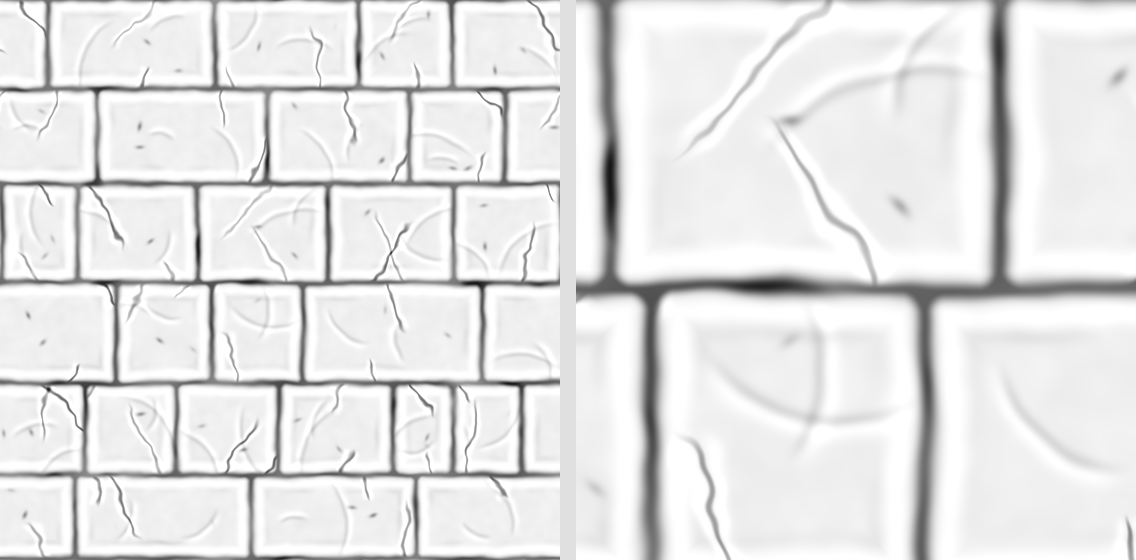
Left: the whole. Right: its middle third, enlarged.
Reproduce this texture map procedurally as a Shadertoy shader.

```glsl
// Tiling wall of pale worn stone blocks in six courses, with dark joints, cracks, gouges and pits.

#define FACE_SHADE 0.94
#define JOINT_WIDTH 0.0054
#define JOINT_DEPTH 0.52
#define CORNER_RADIUS 0.013
#define EDGE_WOBBLE 0.005
#define HALO_GAIN 0.07
#define CRACK_WIDTH 0.0016
#define CRACK_DEPTH 0.55
#define GOUGE_DEPTH 0.11
#define PIT_DEPTH 0.4

const int ROWS = 6;
// Course boundaries, measured downwards, and the joints of each course
const float COURSE[7] = float[](0.0, 0.161, 0.330, 0.507, 0.686, 0.850, 1.0);
const int FIRST[7] = int[](0, 4, 8, 13, 17, 23, 26);
const float JOINT[26] = float[](
    0.085, 0.384, 0.641, 0.806,
    0.174, 0.477, 0.732, 0.901,
    0.004, 0.139, 0.353, 0.586, 0.810,
    0.208, 0.378, 0.541, 0.861,
    0.152, 0.315, 0.497, 0.702, 0.810, 0.932,
    0.134, 0.449, 0.742);

vec2 hash2(vec2 p) {
    vec3 a = fract(p.xyx * vec3(0.1031, 0.1030, 0.0973));
    a += dot(a, a.yzx + 33.33);
    return fract((a.xx + a.yz) * a.zy);
}

float corner(vec2 cell, vec2 offset, float period) {
    return dot(hash2(mod(cell, period) + period * 7.0) * 2.0 - 1.0, offset);
}

// Gradient noise that repeats over the unit square
float noise(vec2 p, float period) {
    vec2 i = floor(p * period), f = fract(p * period);
    vec2 u = f * f * f * (f * (f * 6.0 - 15.0) + 10.0), e = vec2(1, 0);
    return mix(mix(corner(i, f, period), corner(i + e, f - e, period), u.x),
               mix(corner(i + e.yx, f - e.yx, period), corner(i + 1.0, f - 1.0, period), u.x), u.y);
}

float bell(float x, float width) {
    return exp(-x * x / (width * width));
}

float roundBox(vec2 q, vec2 halfSize, float radius) {
    vec2 d = abs(q) - halfSize + radius;
    return length(max(d, 0.0)) + min(max(d.x, d.y), 0.0) - radius;
}

// Finds the block around p: centre-relative position, half size and index
vec2 findBlock(vec2 p, out vec2 halfSize, out int id) {
    int row = 0;
    for (int i = 1; i < ROWS; i++) if (p.y >= COURSE[i]) row = i;
    int first = FIRST[row], last = FIRST[row + 1] - 1;
    float left = JOINT[last] - 1.0, right = JOINT[first] + 1.0;
    id = last;
    for (int i = first; i <= last; i++) {
        if (JOINT[i] <= p.x) { left = JOINT[i]; id = i; }
        else right = min(right, JOINT[i]);
    }
    vec2 low = vec2(left, COURSE[row]), high = vec2(right, COURSE[row + 1]);
    halfSize = 0.5 * (high - low);
    return p - 0.5 * (low + high);
}

// Jagged line running inwards from the upper or lower edge
float crack(vec2 q, vec2 halfSize, vec2 h, vec2 g, float jag, float pixel) {
    float side = h.y < 0.5 ? -1.0 : 1.0;
    vec2 dir = normalize(vec2((g.x - 0.5) * 2.0, -side));
    vec2 d = q - halfSize * vec2(h.x * 1.8 - 0.9, side);
    float along = dot(d, dir) / mix(0.04, 0.15, g.y);
    float across = abs(dot(d, vec2(-dir.y, dir.x)) + jag);
    float width = CRACK_WIDTH * (1.3 - 0.6 * along + 40.0 * jag * jag);
    float ends = smoothstep(-0.05, 0.05, along) * (1.0 - smoothstep(0.75, 1.0, along));
    float line = 1.0 - smoothstep(0.2 * width, 1.5 * width + pixel, across);
    return ends * (0.08 * bell(across - 0.006, 0.004) - CRACK_DEPTH * mix(0.35, 1.0, g.x) * line);
}

// Shallow arc with a dark side and a bright side
float gouge(vec2 q, vec2 halfSize, vec2 h, vec2 g) {
    vec2 dir = vec2(cos(g.x * 6.283), sin(g.x * 6.283));
    float radius = mix(0.04, 0.12, g.y);
    vec2 d = q - halfSize * (h * 1.2 - 0.6) + dir * radius;
    float t = length(d) - radius;
    float window = smoothstep(0.75, 0.98, dot(d, dir) / max(length(d), 0.001));
    return GOUGE_DEPTH * window * (0.6 * bell(t - 0.006, 0.006) - bell(t, 0.004));
}

float pit(vec2 q, vec2 halfSize, vec2 h, vec2 g) {
    vec2 dir = vec2(cos(g.x * 3.142), sin(g.x * 3.142));
    vec2 d = q - halfSize * (h * 1.4 - 0.7);
    d = vec2(dot(d, dir), dot(d, vec2(-dir.y, dir.x))) / vec2(0.007, 0.0035);
    return -PIT_DEPTH * g.y * exp(-dot(d, d));
}

void mainImage(out vec4 fragColor, in vec2 fragCoord) {
    vec2 uv = fragCoord / iResolution.xy;
    float pixel = 1.0 / iResolution.y;
    vec2 p = vec2(uv.x, 1.002 - uv.y);

    // Uneven block edges
    vec2 wobble = vec2(noise(p, 13.0), noise(p + 0.37, 13.0))
                + 0.5 * vec2(noise(p, 37.0), noise(p + 0.61, 37.0));
    vec2 halfSize;
    int id;
    vec2 q = findBlock(fract(p + EDGE_WOBBLE * wobble), halfSize, id);
    float edge = max(-roundBox(q, halfSize, CORNER_RADIUS), 0.0);

    // Mottled face, bright rim and the faint hollow inside it
    float shade = FACE_SHADE + 0.025 * noise(p, 22.0) + 0.02 * noise(p, 55.0);
    shade += HALO_GAIN * bell(edge - 0.016, 0.008);
    shade -= 0.12 * max(noise(p, 16.0) + 0.1, 0.0) * bell(edge - 0.029, 0.005);

    // Wear that differs from block to block
    float jag = 0.02 * noise(p, 19.0) + 0.007 * noise(p, 53.0);
    float wear = 0.0;
    for (int k = 0; k < 2; k++) {
        vec2 seed = vec2(float(id) * 3.0 + 5.0, float(k) * 17.0 + 2.0);
        vec2 h = hash2(seed), g = hash2(seed + 41.0);
        wear += crack(q, halfSize, h, g, jag, pixel);
        wear += gouge(q, halfSize, g.yx, h);
        wear += pit(q, halfSize, hash2(seed + 83.0), h.yx);
    }
    shade += wear * smoothstep(0.0, 0.008, edge);

    // Joints of changing width and darkness
    float depth = JOINT_DEPTH + 0.35 * noise(p, 9.0) + 0.35 * smoothstep(0.1, 0.5, noise(p + 0.2, 15.0));
    float width = JOINT_WIDTH * (1.0 + 0.5 * noise(p + 0.7, 21.0));
    shade -= clamp(depth, 0.25, 0.85) * bell(edge, width);

    fragColor = vec4(vec3(clamp(shade, 0.0, 1.0)), 1.0);
}
```
